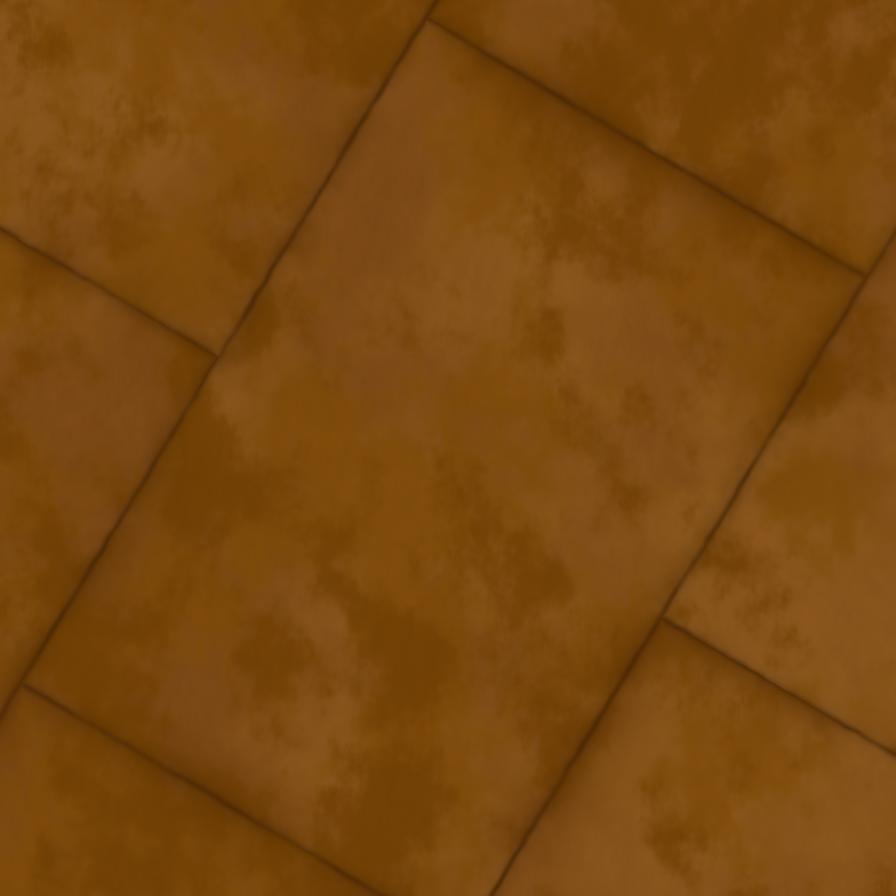
Reproduce this texture procedurally as a Shadertoy shader.

```glsl
// Large slanted clay tiles in running bond, stained in tan, umber and ochre.
// A skewed basis maps the canvas to tile cells; layered value noise, shifted
// for each tile, paints the clay, and cell distances draw soft worn joints.

const vec2 ORIGIN = vec2(0.023, 0.238);       // lower left corner of one tile
const vec2 SHORT_SIDE = vec2(0.493, -0.290);
const vec2 LONG_SIDE = vec2(0.452, 0.742);
const float BOND_SHIFT = 0.49;                // offset of every other column
const float JOINT_WIDTH = 0.0022;             // half width

const vec3 TAN = vec3(0.540, 0.336, 0.115);
const vec3 UMBER = vec3(0.482, 0.282, 0.088);
const vec3 OCHRE = vec3(0.490, 0.290, 0.030);
const vec3 BROWN = vec3(0.440, 0.246, 0.010);
const vec3 DEEP = vec3(0.395, 0.214, 0.010);
const vec3 JOINT = vec3(0.285, 0.150, 0.018);

float hash(vec2 p) {
    return fract(sin(dot(p, vec2(127.1, 311.7))) * 43758.5453);
}

float noise(vec2 p) {
    vec2 i = floor(p), f = fract(p);
    f = f * f * (3.0 - 2.0 * f);
    return mix(mix(hash(i), hash(i + vec2(1, 0)), f.x),
               mix(hash(i + vec2(0, 1)), hash(i + vec2(1, 1)), f.x), f.y);
}

float fbm(vec2 p, int octaves, float gain) {
    float sum = 0.0, total = 0.0, amplitude = 0.5;
    for (int i = 0; i < octaves; i++) {
        sum += amplitude * noise(p);
        total += amplitude;
        amplitude *= gain;
        p = mat2(1.6, 1.2, -1.2, 1.6) * p + 3.7;
    }
    return sum / total;
}

// Returns the tile index in xy and the distances to its side and end joints in zw.
vec4 tileCell(vec2 p) {
    vec2 q = inverse(mat2(SHORT_SIDE, LONG_SIDE)) * (p - ORIGIN);
    float column = floor(q.x);
    q.y -= BOND_SHIFT * mod(column, 2.0);
    vec2 toEdge = 0.5 - abs(fract(q) - 0.5);
    return vec4(floor(q), toEdge * vec2(length(SHORT_SIDE), length(LONG_SIDE)));
}

// Broad lightness: a pale band along the short sides and a pale lower right.
float paleness(vec2 p) {
    float across = (dot(p, vec2(0.50, 0.86)) - 0.80) / 0.20;
    return exp(-across * across) + smoothstep(0.2, 0.7, p.x - p.y) - 0.5;
}

// Clay colour: broad tone, thin ochre veils, brown stains and an upright grain.
vec3 clay(vec2 p, vec2 tile) {
    vec2 shift = 19.0 * vec2(hash(tile + 2.3), hash(tile + 8.1));
    float pale = paleness(p);
    float grain = fbm(p * vec2(150.0, 60.0) + shift, 3, 0.7) - 0.5;
    float tone = fbm(p * 5.0 + shift, 5, 0.6) + 0.20 * pale;
    float veil = fbm(p * vec2(9.0, 7.5) - shift, 5, 0.62) - 0.06 * pale;
    float stain = fbm(p * vec2(13.0, 11.0) + shift.yx, 5, 0.62) - 0.13 * pale;

    vec3 color = mix(UMBER, TAN, smoothstep(0.28, 0.72, tone));
    color = mix(color, OCHRE, 0.85 * smoothstep(0.42, 0.68, veil + 0.12 * grain));
    color = mix(color, BROWN, 0.85 * smoothstep(0.45, 0.74, stain + 0.12 * grain));
    return color * (1.0 + 0.055 * grain);
}

// Coverage of a soft line of the given half width.
float softLine(float d, float halfWidth, float blur) {
    return 1.0 - smoothstep(halfWidth - blur, halfWidth + blur, d);
}

void mainImage(out vec4 fragColor, in vec2 fragCoord) {
    vec2 p = fragCoord / iResolution.xy;
    float pixel = 1.0 / iResolution.y;

    // Slightly uneven joints
    vec2 wobble = vec2(noise(p * 70.0), noise(p * 70.0 + 31.0)) - 0.5;
    vec4 cell = tileCell(p + 0.0016 * wobble);
    float edge = min(cell.z, cell.w);

    vec3 color = clay(p, cell.xy);

    // Grime gathers unevenly along the tile edges
    float patches = fbm(p * 9.0 + cell.xy * 5.3, 5, 0.6);
    float grime = exp(-edge / 0.030) * smoothstep(0.28, 0.70, patches);
    color = mix(color, DEEP, 0.85 * grime);
    color *= 1.0 - 0.15 * exp(-edge / 0.007);

    // Joints, worn unevenly and fainter on the short ends
    float wear = mix(0.25, 0.95, smoothstep(0.2, 0.8, fbm(p * 16.0 + 9.0, 4, 0.7)));
    float blur = 0.0030 + 0.5 * pixel;
    float side = softLine(cell.z, JOINT_WIDTH, blur);
    float end = 0.80 * softLine(cell.w, JOINT_WIDTH, blur);
    color = mix(color, JOINT, wear * max(side, end));

    fragColor = vec4(color, 1.0);
}
```
